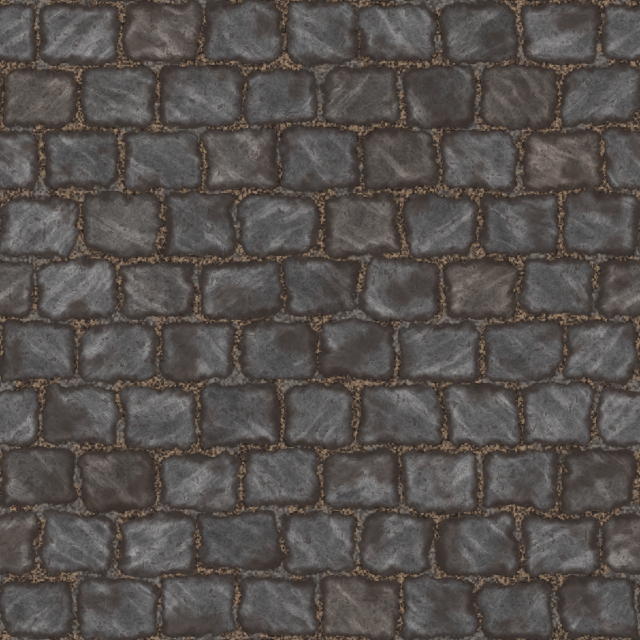
Reproduce this texture procedurally as a WebGL 1 fragment shader.

```glsl
precision highp float;
// Weathered grey setts, 8 across and 10 courses down, in running bond.
// Each sett is a jittered rounded box with a noisy rim, stained and streaked
// in its own local space; sandy grit fills the joints. The whole tile wraps.

uniform vec2 u_resolution;

#define GRID vec2(8.0, 10.0)
#define JOINT_HALF 0.036
#define JOINT_JITTER 0.07
#define CORNER 0.17
#define WARP 0.22
#define CHIPPING 0.13
#define TILT 0.07
#define STREAKS 0.20
#define GREY vec3(0.385, 0.380, 0.380)
#define BROWN vec3(0.375, 0.335, 0.305)
#define RIM vec3(0.205, 0.170, 0.155)
#define SAND vec3(0.560, 0.470, 0.385)

const vec2 UNWRAPPED = vec2(4096.0);

float hash(vec2 p) {
    vec3 q = fract(p.xyx * 0.1031);
    q += dot(q, q.yzx + 33.33);
    return fract((q.x + q.y) * q.z);
}

// Value noise that repeats after a whole number of lattice steps.
float noise(vec2 p, vec2 period) {
    vec2 i = floor(p), f = fract(p);
    f = f * f * (3.0 - 2.0 * f);
    vec2 a = mod(i, period), b = mod(i + 1.0, period);
    return mix(mix(hash(a), hash(vec2(b.x, a.y)), f.x),
               mix(hash(vec2(a.x, b.y)), hash(b), f.x), f.y);
}

float fbm(vec2 p, vec2 period) {
    float sum = 0.0, amp = 0.533;
    for (int i = 0; i < 4; i++) {
        sum += amp * noise(p, period);
        p *= 2.0;
        period *= 2.0;
        amp *= 0.5;
    }
    return sum;
}

float roundedBox(vec2 p, vec2 halfSize, float radius) {
    vec2 q = abs(p) - halfSize + radius;
    return length(max(q, 0.0)) + min(max(q.x, q.y), 0.0) - radius;
}

// Position of a vertical joint within its course, in columns.
float jointAt(float col, float row) {
    return col + JOINT_JITTER * (hash(mod(vec2(col, row), GRID) + 51.0) - 0.5);
}

vec3 stoneColor(vec2 p, float d, vec4 rnd) {
    vec2 seed = 90.0 * rnd.xy + 20.0;
    float mottle = fbm(p * 3.5 + seed, UNWRAPPED);
    float stain = fbm(p * 2.2 + seed.yx + 37.0, UNWRAPPED);
    float grain = noise(p * 42.0 + seed, UNWRAPPED) - 0.5;
    float grit = fbm(p * 13.0 + seed, UNWRAPPED);

    vec3 col = mix(GREY, BROWN, 0.75 * smoothstep(0.68, 1.0, rnd.y));
    col *= mix(0.90, 1.07, rnd.x) + 0.45 * (mottle - 0.5);

    // Diagonal scratches, leaning either way from stone to stone
    float angle = mix(0.45, 0.85, rnd.z) * (rnd.w < 0.65 ? -1.0 : 1.0);
    float c = cos(angle), s = sin(angle);
    vec2 q = vec2(c * p.x + s * p.y, c * p.y - s * p.x);
    q.y += 0.08 * mottle;
    float streak = fbm(q * vec2(1.6, 10.0) + seed, UNWRAPPED);
    col *= 1.0 + STREAKS * (smoothstep(0.48, 0.74, streak) - 0.25)
               + 0.18 * (streak - 0.5);

    // Fine grain, pits and rusty stains
    col *= 1.0 + 0.20 * grain + 0.30 * (grit - 0.5);
    col = mix(col, RIM, 0.45 * smoothstep(0.62, 0.78, grit));
    col = mix(col, RIM * 1.15, 0.60 * smoothstep(0.52, 0.76, stain));

    // Worn shoulder and dark, dirty rim
    float depth = d + 0.16 * (mottle - 0.5);
    col *= 1.0 + 0.07 * exp(-pow((depth + 0.15) / 0.05, 2.0));
    return mix(col, RIM, 0.80 * smoothstep(-0.13, 0.0, depth));
}

vec3 groutColor(vec2 p, float d) {
    float grains = noise(p * 30.0, GRID.yy * 30.0);
    float specks = noise(p * 47.0, GRID.yy * 47.0);
    float patches = fbm(p * 3.0, GRID.yy * 3.0);
    vec3 col = mix(RIM, SAND, smoothstep(0.15, 0.90, 0.6 * grains + 0.4 * specks));
    col = mix(col, GREY * (0.75 + 0.4 * grains), 0.65 * smoothstep(0.50, 0.68, patches));
    return col * mix(0.72, 1.06, smoothstep(0.0, 0.045, d));
}

void main() {
    // One unit is the height of a course
    float scale = GRID.y / min(u_resolution.x, u_resolution.y);
    vec2 p = gl_FragCoord.xy * scale;
    float aspect = GRID.y / GRID.x;
    vec2 w = p + WARP * (vec2(fbm(p * 1.5, GRID.yy * 1.5),
                              fbm(p * 1.5 + 7.0, GRID.yy * 1.5)) - 0.5);

    // Find the sett between its two jittered joints
    float row = floor(w.y);
    float u = w.x / aspect + 0.5 * mod(row, 2.0);
    float nearest = floor(u + 0.5);
    float col = nearest - (u < jointAt(nearest, row) ? 1.0 : 0.0);
    float left = jointAt(col, row), right = jointAt(col + 1.0, row);
    vec2 id = mod(vec2(col, row), GRID);
    vec4 rnd = vec4(hash(id + 3.0), hash(id + 17.0), hash(id + 29.0), hash(id + 43.0));

    // Nudge, tilt and size it
    vec2 local = vec2((u - 0.5 * (left + right)) * aspect, w.y - row - 0.5);
    local += (rnd.zw - 0.5) * vec2(0.025, 0.045);
    local += TILT * (rnd.x - 0.5) * vec2(-local.y, local.x);
    vec2 halfSize = 0.5 * vec2((right - left) * aspect, 1.0) - JOINT_HALF - 0.018 * rnd.yz;
    float d = roundedBox(local, halfSize, CORNER * mix(0.7, 1.25, rnd.w));
    d += CHIPPING * (fbm(p * 8.0, GRID.yy * 8.0) - 0.5);

    float cover = smoothstep(-scale, scale, d);
    gl_FragColor = vec4(mix(stoneColor(local, d, rnd), groutColor(p, d), cover), 1.0);
}
```
